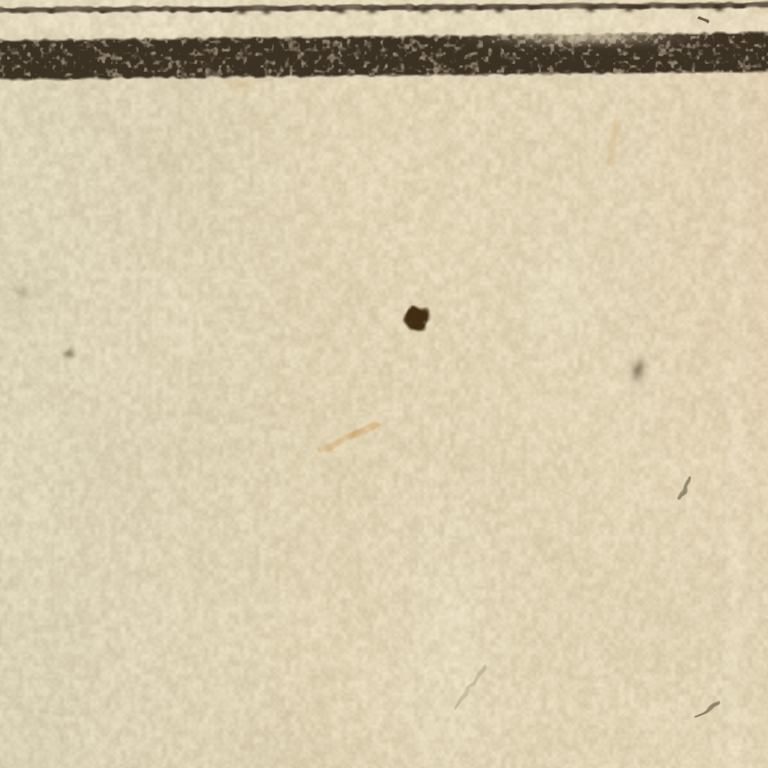
This texture is drawn by a WebGL 1 fragment shader. Its source:

```glsl
precision highp float;
// Aged cream paper with two printed ink rules, a dark speck, stains and stray fibres.
uniform vec2 u_resolution;

const vec3 PAPER = vec3(0.878, 0.828, 0.708);
const vec3 PALE = vec3(0.925, 0.880, 0.775);
const vec3 PINK = vec3(0.885, 0.805, 0.690);
const vec3 INK = vec3(0.235, 0.195, 0.140);
const vec3 WORN_INK = vec3(0.560, 0.510, 0.430);
const vec3 SPECK = vec3(0.230, 0.140, 0.045);
const vec3 GREY_STAIN = vec3(0.500, 0.460, 0.370);
const vec3 OCHRE = vec3(0.800, 0.620, 0.350);
const float GRAIN = 0.105;       // paper tooth contrast
const float GRAIN_SCALE = 130.0; // tooth cells across the canvas
const float BAND_HALF = 0.0253;  // half height of the thick rule
const float LINE_HALF = 0.0036;  // half height of the thin rule

float hash(vec2 p) {
  return fract(sin(dot(p, vec2(12.9898, 78.233))) * 43758.5453);
}

float noise(vec2 p) {
  vec2 i = floor(p);
  vec2 f = fract(p);
  f = f * f * (3.0 - 2.0 * f);
  return mix(mix(hash(i), hash(i + vec2(1.0, 0.0)), f.x),
             mix(hash(i + vec2(0.0, 1.0)), hash(i + vec2(1.0, 1.0)), f.x), f.y);
}

float fbm(vec2 p) {
  float sum = 0.0;
  float weight = 0.5;
  for (int i = 0; i < 4; i++) {
    sum += weight * noise(p);
    p = p * 2.03 + 17.3;
    weight *= 0.5;
  }
  return sum / 0.9375;
}

float glow(vec2 p, vec2 centre, vec2 size) {
  vec2 d = (p - centre) / size;
  return exp(-dot(d, d));
}

float segment(vec2 p, vec2 a, vec2 b) {
  vec2 ab = b - a;
  return length(p - a - ab * clamp(dot(p - a, ab) / dot(ab, ab), 0.0, 1.0));
}

float stroke(vec2 p, vec2 a, vec2 b, float width) {
  return 1.0 - smoothstep(width * 0.3, width * 1.5, segment(p, a, b));
}

float rule(float y, float halfHeight, float blur) {
  return 1.0 - smoothstep(halfHeight - blur, halfHeight + blur, abs(y));
}

vec3 paper(vec2 p) {
  vec3 col = PAPER + 0.035 * (fbm(p * 5.0) - 0.5);
  col += vec3(-0.012, -0.002, 0.006) * (1.0 - smoothstep(0.0, 0.5, p.x));
  col = mix(col, PINK, 0.55 * smoothstep(0.75, 1.0, p.x) * smoothstep(0.1, 0.6, p.y));
  // Pale streaks and worn patches
  col = mix(col, PALE, 0.35 * exp(-pow((p.x - 0.957) / 0.010, 2.0)));
  col = mix(col, PALE, 0.50 * glow(p, vec2(0.58, 0.16), vec2(0.06, 0.17)));
  col = mix(col, PALE, 0.40 * glow(p, vec2(0.73, 0.63), vec2(0.04, 0.07)));
  col = mix(col, PALE, 0.45 * smoothstep(0.945, 0.960, p.y));
  // Fine tooth, slightly stretched along the vertical
  float tooth = noise(p * GRAIN_SCALE * vec2(1.15, 0.85)) * 0.6
              + noise(p * GRAIN_SCALE * 2.0 + 31.0) * 0.4 - 0.5;
  return col + GRAIN * tooth * vec3(0.95, 1.0, 1.1);
}

vec3 printRules(vec3 col, vec2 p) {
  float rough = noise(p * 120.0) - 0.5;
  float bandY = p.y - 0.9218 - 0.0105 * p.x + 0.0035 * rough;
  float lineY = p.y - 0.9865 - 0.0070 * p.x + 0.0030 * rough;
  float wear = glow(p, vec2(0.76, 0.951), vec2(0.09, 0.009));
  float flecks = noise(p * 185.0 + 7.0) * 0.65 + noise(p * 290.0) * 0.35;
  vec3 ink = mix(INK, WORN_INK, smoothstep(0.48, 0.88, flecks + 0.25 * wear));
  float band = rule(bandY, BAND_HALF, 0.0028) * (1.0 - 0.55 * wear);
  float line = rule(lineY, LINE_HALF, 0.0022) * (0.82 + 0.35 * rough);
  col = mix(col, ink, band);
  col = mix(col, INK, line);
  // Ink drips hanging from the thin rule
  float cell = floor(p.x * 24.0);
  vec2 drip = vec2((cell + 0.2 + 0.6 * hash(vec2(cell, 3.0))) / 24.0, 0.983 + 0.006 * p.x);
  float wet = step(0.62, hash(vec2(cell, 9.0)));
  return mix(col, INK, 0.75 * wet * glow(p, drip, vec2(0.006, 0.004)));
}

vec3 blemishes(vec3 col, vec2 p) {
  vec2 q = p + 0.006 * (vec2(noise(p * 95.0), noise(p * 95.0 + 40.0)) - 0.5);
  // Brown speck with a mottled core
  float speck = length((q - vec2(0.543, 0.586)) * vec2(1.0, 1.08));
  vec3 core = mix(SPECK, GREY_STAIN, 0.7 * smoothstep(0.55, 0.9, noise(p * 150.0 + 5.0)));
  col = mix(col, core, 0.95 * (1.0 - smoothstep(0.0125, 0.0195, speck)));
  // Soft grey stains
  col = mix(col, GREY_STAIN, 0.85 * glow(q, vec2(0.831, 0.518), vec2(0.008, 0.013)));
  col = mix(col, GREY_STAIN, 0.75 * glow(q, vec2(0.090, 0.539), vec2(0.007, 0.006)));
  col = mix(col, GREY_STAIN, 0.30 * glow(q, vec2(0.029, 0.620), vec2(0.008, 0.008)));
  // Ochre fibre and faint tan marks
  float fibre = stroke(q, vec2(0.417, 0.414), vec2(0.492, 0.447), 0.005);
  col = mix(col, OCHRE, fibre * (0.25 + 0.55 * noise(p * 100.0 + 12.0)));
  col = mix(col, OCHRE, 0.22 * stroke(q, vec2(0.797, 0.79), vec2(0.800, 0.84), 0.006));
  col = mix(col, OCHRE, 0.30 * glow(q, vec2(0.315, 0.890), vec2(0.014, 0.007)));
  // Thin scratches
  col = mix(col, GREY_STAIN, 0.80 * stroke(q, vec2(0.886, 0.353), vec2(0.898, 0.378), 0.0026));
  col = mix(col, GREY_STAIN, 0.85 * stroke(q, vec2(0.907, 0.066), vec2(0.937, 0.085), 0.0022));
  col = mix(col, GREY_STAIN, 0.30 * stroke(q, vec2(0.592, 0.078), vec2(0.631, 0.130), 0.0025));
  return mix(col, INK, 0.75 * stroke(q, vec2(0.908, 0.979), vec2(0.922, 0.971), 0.0024));
}

void main() {
  vec2 p = gl_FragCoord.xy / u_resolution;
  vec3 col = blemishes(printRules(paper(p), p), p);
  gl_FragColor = vec4(clamp(col, 0.0, 1.0), 1.0);
}
```
